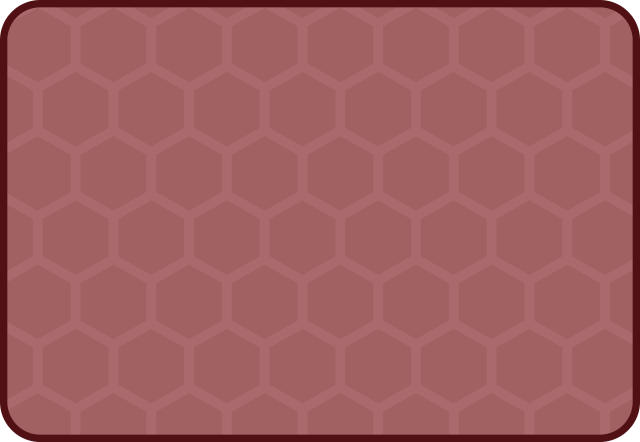
Write a Shadertoy shader that draws this pattern.

```glsl
#define PITCH vec2(0.1711, 0.1453)
#define ORIGIN vec2(-0.0396, -0.0377)
#define WALL_WIDTH 0.0222
#define BORDER_WIDTH 0.0166
#define CORNER_RADIUS 0.091
#define CELL_COLOR vec3(0.633, 0.380, 0.385)
#define WALL_COLOR vec3(0.657, 0.416, 0.422)
#define BORDER_COLOR vec3(0.318, 0.062, 0.078)
#define OUTSIDE_COLOR vec3(1.0)

const float ROW_RATIO = 0.8660254;

// Distance to the nearest wall centre line, for cells one unit wide
float hexEdge(vec2 p) {
    vec2 period = vec2(1.0, 2.0 * ROW_RATIO);
    vec2 a = mod(p + 0.5 * period, period) - 0.5 * period;
    vec2 b = mod(p, period) - 0.5 * period;
    vec2 h = abs(dot(a, a) < dot(b, b) ? a : b);
    return 0.5 - max(h.x, dot(h, vec2(0.5, ROW_RATIO)));
}

// Signed distance to a rounded rectangle, negative inside
float roundedBox(vec2 p, vec2 halfSize, float radius) {
    vec2 q = abs(p) - halfSize + radius;
    return length(max(q, 0.0)) + min(max(q.x, q.y), 0.0) - radius;
}

// Antialiased coverage of the region where d is negative
float coverage(float d, float pixel) {
    return clamp(0.5 - d / pixel, 0.0, 1.0);
}

void mainImage(out vec4 fragColor, in vec2 fragCoord) {
    float pixel = 1.0 / iResolution.y;
    vec2 halfSize = 0.5 * iResolution.xy * pixel;
    vec2 p = fragCoord * pixel - halfSize;

    // Honeycomb, with the row pitch slightly compressed
    vec2 cell = (p - ORIGIN) / vec2(PITCH.x, PITCH.y / ROW_RATIO);
    float wall = hexEdge(cell) * PITCH.x - 0.5 * WALL_WIDTH;
    vec3 color = mix(CELL_COLOR, WALL_COLOR, coverage(wall, pixel));

    // Rounded frame
    float box = roundedBox(p, halfSize, CORNER_RADIUS);
    color = mix(BORDER_COLOR, color, coverage(box + BORDER_WIDTH, pixel));
    color = mix(OUTSIDE_COLOR, color, coverage(box, pixel));

    fragColor = vec4(color, 1.0);
}
```
